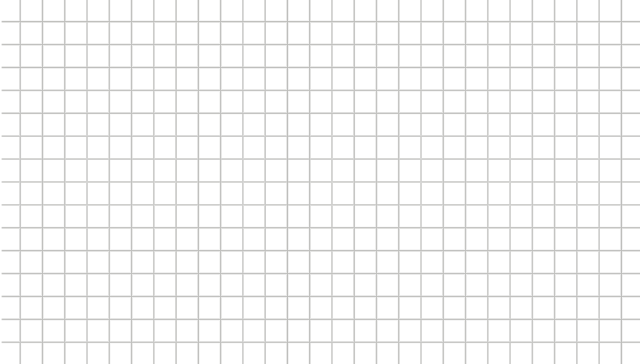
Write a Shadertoy shader that draws this pattern.

```glsl
// Thin grey graph-paper grid on white, with slightly uneven line weight.

const vec3 PAPER = vec3(1.0);
const vec3 INK = vec3(0.71, 0.71, 0.70);
const vec2 CELL = vec2(0.03479, 0.06291);        // cell size, share of canvas
const vec2 FIRST_LINE = vec2(0.0316, 0.0595);    // first line from left and top
const float LINE_WIDTH = 0.0034;                 // share of canvas height
const float SOFTNESS = 0.0040;                   // edge blur, share of canvas height
const float WEAR = 0.12;                         // ink variation between lines
const float LEFT_MARGIN = 0.0026;                // blank strip, share of width

float hash(float n) {
    return fract(sin(n * 12.9898) * 43758.5453);
}

// Ink along one axis: overlap of the nearest line with a blur window.
float ruledLine(float position, float cell, float extent, float seed) {
    float index = floor(position / cell + 0.5);
    float dist = abs(position - index * cell) * extent;
    float blur = max(SOFTNESS, 1.0 / iResolution.y);
    float overlap = 0.5 * (LINE_WIDTH + blur) - dist;
    float coverage = clamp(overlap, 0.0, min(LINE_WIDTH, blur)) / blur;
    return coverage * (1.0 + WEAR * (hash(index + seed) - 0.5));
}

void mainImage(out vec4 fragColor, in vec2 fragCoord) {
    vec2 uv = fragCoord / iResolution.xy;
    vec2 fromTopLeft = vec2(uv.x, 1.0 - uv.y) - FIRST_LINE;
    float aspect = iResolution.x / iResolution.y;

    float vertical = ruledLine(fromTopLeft.x, CELL.x, aspect, 3.0);
    float horizontal = ruledLine(fromTopLeft.y, CELL.y, 1.0, 71.0);

    // Horizontal rules stop just short of the left edge.
    float pixel = 1.0 / iResolution.x;
    horizontal *= smoothstep(LEFT_MARGIN - pixel, LEFT_MARGIN + pixel, uv.x);

    fragColor = vec4(mix(PAPER, INK, max(vertical, horizontal)), 1.0);
}
```
